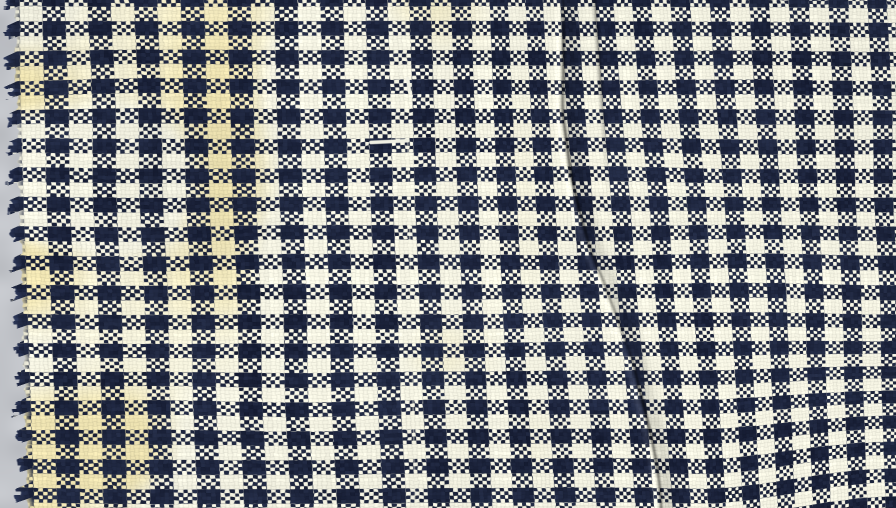
Give the GLSL for this texture, as a WebGL 2 fragment shader.

```glsl
#version 300 es
precision highp float;
// Worn navy and cream gingham cloth with visible weave, a crease and a frayed left edge.
uniform vec2 u_resolution;
out vec4 outColor;

float hash(vec2 p) {
  vec3 q = fract(vec3(p.xyx) * 0.1031);
  q += dot(q, q.yzx + 33.33);
  return fract((q.x + q.y) * q.z);
}

float noise(vec2 p) {
  vec2 i = floor(p), f = fract(p);
  f = f * f * (3.0 - 2.0 * f);
  return mix(mix(hash(i), hash(i + vec2(1, 0)), f.x),
             mix(hash(i + vec2(0, 1)), hash(i + vec2(1, 1)), f.x), f.y);
}

// Dark half of each repeat, centred on whole numbers
float darkBand(float t) {
  return 1.0 - smoothstep(0.235, 0.265, abs(fract(t + 0.5) - 0.5));
}

float segment(vec2 p, vec2 a, vec2 b) {
  vec2 d = b - a;
  return length(p - a - d * clamp(dot(p - a, d) / dot(d, d), 0.0, 1.0));
}

float bump(float d, float width) {
  return exp(-d * d / (width * width));
}

// Repeat coordinates: columns lean and narrow to the right, rows lift at lower right
vec2 clothCoords(vec2 p) {
  float lean = 0.03 + 0.05 * bump(p.x - 0.72, 0.17);
  float x = p.x - (p.y - 0.284) * lean + 0.003 * (noise(p * 9.0) - 0.5);
  float y = p.y + 0.004 * (noise(p * vec2(6, 11) + 7.0) - 0.5);
  y += 0.025 * smoothstep(0.78, 1.0, p.x) * smoothstep(0.33, 0.56, p.y);
  float d = x - 0.508;
  float squeeze = 2.4 * (d + sqrt(d * d + 0.006));
  return vec2(1.0 + (x - 0.069) * 19.2 + squeeze, (y - 0.195) * 30.7);
}

// p is in canvas widths, with y running down
vec3 cloth(vec2 p) {
  vec2 uv = clothCoords(p);
  vec2 thread = uv * vec2(10, 8) + vec2(0.5, 0.0);
  thread += 0.35 * (vec2(noise(p * 160.0), noise(p * 160.0 + 31.0)) - 0.5);
  vec2 id = floor(thread);
  float darkWarp = darkBand(uv.x), darkWeft = darkBand(uv.y);

  // Plain weave: warp and weft take turns on top
  vec2 wave = sin(3.14159 * thread);
  float warpOnTop = smoothstep(-0.25, 0.25, wave.x * wave.y + 0.3 * (noise(p * 90.0) - 0.5));
  float dye = mix(darkWeft, darkWarp, warpOnTop);

  // Uneven yarn and yellowed patches
  vec3 cream = vec3(0.97, 0.965, 0.90);
  float stain = smoothstep(0.58, 0.85, noise(p * vec2(8, 10) + 3.0)) * (1.0 - smoothstep(0.35, 0.65, p.x));
  cream *= mix(vec3(1), vec3(0.97, 0.93, 0.78), stain);
  float fade = noise(p * 14.0 + 50.0) * 0.05 + hash(id) * 0.07;
  vec3 navy = vec3(0.075, 0.10, 0.185) + fade * vec3(0.7, 0.8, 1.0);
  vec3 color = mix(cream, navy, dye);
  color *= 0.87 + 0.13 * sqrt(abs(mix(wave.y, wave.x, warpOnTop)));
  color *= 0.96 + 0.07 * hash(vec2(id.x, 4.0)) * hash(vec2(id.y, 9.0)) + 0.05 * noise(p * 5.0);

  // Long crease and a short one beside it at the top
  float fold = p.x - 0.625 - 0.11 * smoothstep(0.11, 0.57, p.y) - 0.004 * noise(vec2(p.y * 25.0, 2.0));
  float depth = 0.5 + 0.5 * noise(vec2(p.y * 18.0, 8.0));
  color *= 1.0 - 0.5 * depth * bump(fold, 0.0022) - 0.12 * bump(fold - 0.008, 0.009);
  color += 0.10 * depth * bump(fold + 0.006, 0.004);
  float shortFold = p.x - 0.664 - 0.07 * p.y;
  color *= 1.0 - 0.3 * bump(shortFold, 0.0025) * (1.0 - smoothstep(0.08, 0.22, p.y));

  // Pulled pale threads
  float snag = min(segment(p, vec2(0.414, 0.159), vec2(0.455, 0.157)),
                   segment(p, vec2(0.455, 0.088), vec2(0.457, 0.101)));
  color = mix(color, vec3(0.94, 0.94, 0.89), 1.0 - smoothstep(0.0012, 0.0028, snag));
  float paleWarp = bump(p.x - 0.452 - 0.02 * p.y, 0.001) * noise(vec2(p.y * 30.0, 5.0));
  color = mix(color, cream, 0.6 * paleWarp);

  // Frayed edge: dark weft ends stick out in tufts
  float tuft = darkBand(uv.y + 12.0 * (p.x - 0.02));
  float edge = 0.016 + 0.026 * p.y - tuft * (0.005 + 0.009 * hash(vec2(id.y, 17.0)));
  edge += 0.004 * (noise(vec2(p.y * 260.0, 1.0)) - 0.5);
  vec3 fringe = mix(cream * 0.9, navy * 1.3, tuft);
  color = mix(color, fringe, 0.8 * (1.0 - smoothstep(0.0, 0.009, p.x - edge)));
  vec3 ground = vec3(0.80, 0.81, 0.83) - 0.08 * noise(p * 40.0);
  return mix(ground, color, smoothstep(-0.0012, 0.0012, p.x - edge));
}

void main() {
  // Average four samples per pixel to smooth the threads
  vec3 sum = vec3(0);
  for (int i = 0; i < 4; i++) {
    vec2 offset = vec2(i % 2, i / 2) * 0.5 - 0.25;
    vec2 at = gl_FragCoord.xy + offset;
    sum += cloth(vec2(at.x, u_resolution.y - at.y) / u_resolution.x);
  }
  outColor = vec4(sum / 4.0, 1.0);
}
```
